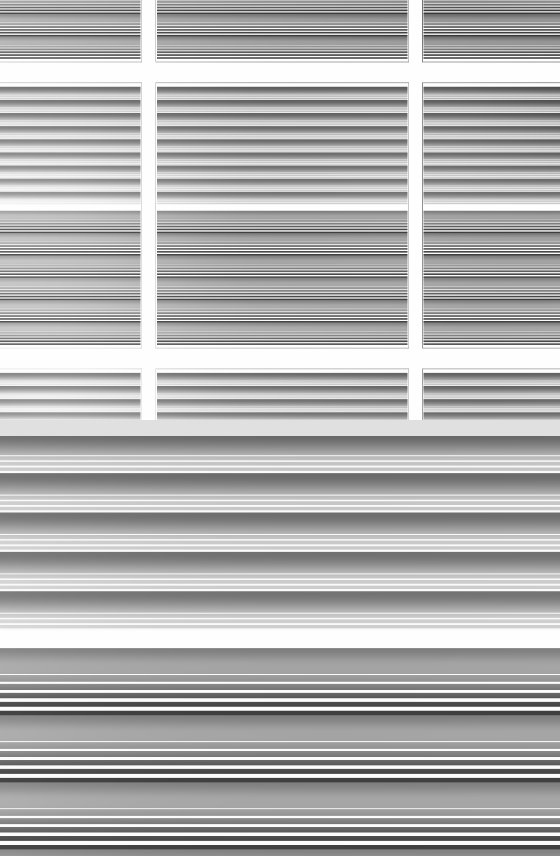
Top: the whole. Bottom: its middle third, enlarged.
A Shadertoy shader for this pattern:

```glsl
const vec2 PERIOD = vec2(0.6354, 0.6813);
const vec2 PANEL_CENTER = vec2(0.6719, 0.4870);
const vec2 FRAME_HALF = vec2(0.3021, 0.3168);
const float FRAME_WIDTH = 0.0018;
const float STRIPE_HALF_WIDTH = 0.2986;
const vec2 UPPER_SPAN = vec2(0.3064, 0.0252);
const vec2 LOWER_SPAN = vec2(0.0113, -0.3082);
const vec3 PAPER = vec3(0.995);
const int SAMPLES_X = 2;
const int SAMPLES_Y = 8;

float hash21(vec2 p) {
    vec3 q = fract(vec3(p.xyx) * 0.1031);
    q += dot(q, q.yzx + 33.33);
    return fract((q.x + q.y) * q.z);
}

float valueNoise(vec2 p) {
    vec2 cell = floor(p);
    vec2 f = fract(p);
    f = f * f * (3.0 - 2.0 * f);
    float low = mix(hash21(cell), hash21(cell + vec2(1, 0)), f.x);
    float high = mix(hash21(cell + vec2(0, 1)), hash21(cell + vec2(1, 1)), f.x);
    return mix(low, high, f.y);
}

// Signed distance to an axis-aligned box
float boxDistance(vec2 p, vec2 halfSize) {
    vec2 d = abs(p) - halfSize;
    return length(max(d, 0.0)) + min(max(d.x, d.y), 0.0);
}

// White lines that thicken from the start phase to the end of a band
float growingLines(float phase, float count, float start, float maxDuty) {
    float line = floor(phase * count);
    float growth = clamp(((line + 0.5) / count - start) / (1.0 - start), 0.0, 1.0);
    float duty = maxDuty * sqrt(growth);
    return step(1.0 - duty, fract(phase * count));
}

// Dark at the top, fading to light between fine lines
float fineBand(float phase, float light) {
    float tone = mix(0.41, 0.76, smoothstep(0.05, 0.75, phase)) + light;
    return mix(tone, 0.98, growingLines(phase, 7.0, 0.38, 0.42));
}

// Soft gray at the top, darkening between bold lines
float boldBand(float phase, float light) {
    float fade = mix(0.50, 0.65, smoothstep(0.0, 0.26, phase));
    float tone = mix(fade, 0.25, smoothstep(0.32, 0.95, phase));
    tone += light * (1.0 - 0.5 * phase);
    return mix(tone, 0.99, growingLines(phase, 7.5, 0.30, 0.50));
}

// Broad uneven light, brighter toward the lower left
float unevenLight(vec2 p, float aspect) {
    float slope = mix(0.11, -0.05, p.x / aspect) + 0.09 * (0.5 - p.y);
    float cloud = 0.12 * (valueNoise(p * vec2(2.2, 3.0) + 4.7) - 0.5);
    return slope + cloud;
}

vec3 panelColor(vec2 p, float aspect) {
    vec2 local = mod(p - PANEL_CENTER + 0.5 * PERIOD, PERIOD) - 0.5 * PERIOD;
    float light = unevenLight(p, aspect);

    // Thin frame
    float edge = boxDistance(local, FRAME_HALF);
    float frame = step(abs(edge + 0.5 * FRAME_WIDTH), 0.5 * FRAME_WIDTH);
    vec3 color = mix(PAPER, vec3(clamp(0.58 + 2.0 * light, 0.45, 0.9)), frame);

    // Two stacked stripe blocks
    float upper = (UPPER_SPAN.x - local.y) / (UPPER_SPAN.x - UPPER_SPAN.y);
    float lower = (LOWER_SPAN.x - local.y) / (LOWER_SPAN.x - LOWER_SPAN.y);
    if (abs(local.x) < STRIPE_HALF_WIDTH) {
        if (upper >= 0.0 && upper < 1.0) {
            float blockLight = light + mix(-0.04, 0.06, upper);
            color = vec3(fineBand(fract(upper * 9.0), blockLight));
        } else if (lower >= 0.0 && lower < 1.0) {
            color = vec3(boldBand(fract(lower * 6.0), light));
        }
    }
    return clamp(color, 0.0, 1.0);
}

void mainImage(out vec4 fragColor, in vec2 fragCoord) {
    float aspect = iResolution.x / iResolution.y;
    vec2 grid = vec2(SAMPLES_X, SAMPLES_Y);
    vec3 sum = vec3(0.0);

    // Average over the pixel to smooth all edges
    for (int i = 0; i < SAMPLES_X; i++) {
        for (int j = 0; j < SAMPLES_Y; j++) {
            vec2 offset = (vec2(i, j) + 0.5) / grid - 0.5;
            sum += panelColor((fragCoord + offset) / iResolution.y, aspect);
        }
    }
    fragColor = vec4(sum / (grid.x * grid.y), 1.0);
}
```
